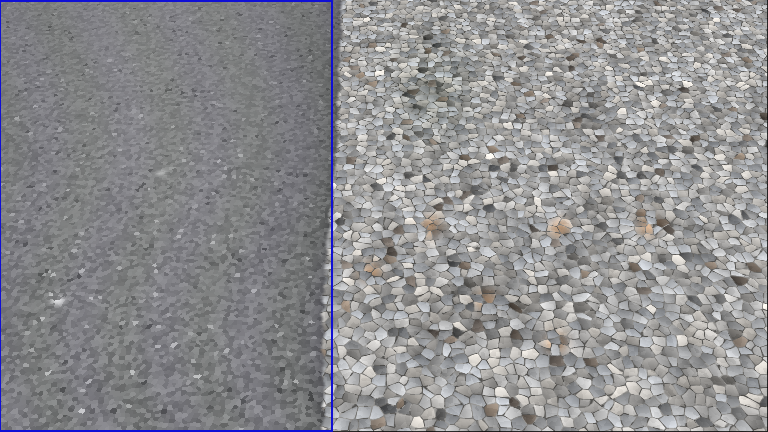
A Shadertoy shader for this texture:

```glsl
// Smooth asphalt in a thin blue frame beside coarse gravel, seen in shallow perspective.
#define SEAM_X 0.4323
#define LINE_WIDTH 0.0047
#define TILT 0.40
#define STONE_DENSITY 34.0
#define GRAIN_DENSITY 82.0
#define FRAME_BLUE vec3(0.06, 0.06, 0.84)
#define ASPHALT_TONE vec3(0.483, 0.486, 0.497)
#define GAP_TONE vec3(0.43, 0.425, 0.415)
#define RUST_TINT vec3(1.04, 0.87, 0.72)

vec3 hash3(vec2 p) {
    vec3 q = fract(vec3(p.xyx) * vec3(0.1031, 0.1030, 0.0973));
    q += dot(q, q.yxz + 33.33);
    return fract((q.xxy + q.yzz) * q.zyx);
}

// Cellular noise: returns the gap to the next cell, offset and id of the nearest
float cells(vec2 p, out vec2 offset, out vec2 id) {
    vec2 base = floor(p);
    float nearest = 9.0, second = 9.0;
    for (int j = -1; j <= 1; j++)
    for (int i = -1; i <= 1; i++) {
        vec2 cell = base + vec2(i, j);
        vec3 h = hash3(cell);
        vec2 d = p - cell - 0.1 - 0.8 * h.xy;
        float angle = 3.14 * h.z;
        vec2 axis = vec2(cos(angle), sin(angle));
        float dist = length(vec2(dot(d, axis), 1.25 * dot(d, vec2(-axis.y, axis.x))));
        dist += 0.16 * (h.z - 0.5);
        if (dist < nearest) {
            second = nearest;
            nearest = dist;
            offset = d;
            id = cell;
        } else second = min(second, dist);
    }
    return second - nearest;
}

// Layered sines for broad mottling, about -1 to 1
float mottle(vec2 p) {
    float sum = 0.0, amp = 0.5;
    for (int i = 0; i < 4; i++) {
        sum += amp * sin(p.x + 1.7 * sin(p.y * 0.8)) * cos(p.y + 1.3 * sin(p.x * 0.7));
        p = mat2(1.5, 1.1, -1.1, 1.5) * p + 2.3;
        amp *= 0.6;
    }
    return sum;
}

// Soft elliptical spot
float spot(vec2 uv, vec2 center, vec2 radius) {
    vec2 d = (uv - center) / radius;
    return exp(-dot(d, d));
}

vec3 gravel(vec2 ground, vec2 uv, float depth) {
    vec2 offset, id;
    float gap = cells(ground * STONE_DENSITY, offset, id);
    vec3 h = hash3(id + 71.0);
    float pixel = STONE_DENSITY * depth / iResolution.y;

    // Stone tone, faceted shade and faint mineral tint
    float tone = mix(0.52, 0.81, h.x);
    tone -= 0.22 * smoothstep(0.86, 0.94, h.y);
    tone += 0.10 * smoothstep(0.88, 0.96, h.z);
    tone += 0.13 * dot(offset, normalize(h.yz - 0.5 + 0.01));
    vec3 stone = tone * (1.0 + 0.05 * (h.z - 0.5) * vec3(1.0, 0.1, -1.2));

    // Scattered iron-stained stones
    vec2 stains[6] = vec2[](vec2(0.634, 0.305), vec2(0.724, 0.205), vec2(0.729, 0.472),
                            vec2(0.560, 0.476), vec2(0.482, 0.370), vec2(0.844, 0.478));
    float rust = 0.5 * step(0.975, h.y);
    for (int i = 0; i < 6; i++)
        rust += spot(uv, stains[i], vec2(0.014, 0.024)) * step(0.25, h.z);
    stone *= mix(vec3(1.0), RUST_TINT, min(rust, 1.0));

    // Small chips fill the spaces between stones
    vec2 chipOffset, chipId;
    cells(ground * STONE_DENSITY * 2.3 + 9.0, chipOffset, chipId);
    float chip = hash3(chipId + 5.0).x;
    vec3 filler = GAP_TONE + 0.26 * (chip - 0.35);
    vec3 col = mix(filler, stone, smoothstep(0.01, 0.09 + pixel, gap));
    col += 0.07 * (chip - 0.5);

    // Uneven light across the bed
    col *= 1.0 + 0.05 * mottle(uv * vec2(17.0, 12.0));
    col -= 0.07 * spot(uv, vec2(0.565, 0.79), vec2(0.055, 0.12)) * vec3(1.0, 0.85, 1.0);
    col -= 0.05 * spot(uv, vec2(0.60, 0.28), vec2(0.13, 0.12));
    return col + 0.02 * uv.y;
}

vec3 asphalt(vec2 ground, vec2 uv) {
    vec2 offset, id;
    cells(ground * GRAIN_DENSITY, offset, id);
    vec3 h = hash3(id + 17.0);
    float near = 1.0 - uv.y;
    vec3 col = ASPHALT_TONE + (h.x - 0.5) * mix(0.08, 0.17, near);
    col += smoothstep(0.965, 0.99, h.y) * mix(0.07, 0.23, near);
    col -= 0.10 * smoothstep(0.95, 0.98, h.z);

    // Worn lighter lane, dark edge and faint violet streaks
    col += 0.035 * spot(uv, vec2(0.20, 0.72), vec2(0.13, 0.40)) * vec3(1.0, 0.98, 0.92);
    col -= 0.040 * smoothstep(0.32, 0.43, uv.x);
    col += 0.012 * mottle(uv * vec2(24.0, 9.0));
    col += 0.012 * sin(uv.x * 58.0 + 2.0 * sin(uv.y * 7.0)) * vec3(0.4, 0.1, 1.0);
    col += 0.35 * spot(uv, vec2(0.074, 0.305), vec2(0.011, 0.012)) * step(0.4, h.z);
    col += 0.20 * spot(uv, vec2(0.210, 0.600), vec2(0.007, 0.006));
    return col;
}

void mainImage(out vec4 fragColor, in vec2 fragCoord) {
    vec2 uv = fragCoord / iResolution.xy;
    float aspect = iResolution.x / iResolution.y;
    float pixel = 1.0 / iResolution.y;
    float depth = 1.0 / (1.0 - TILT * uv.y);
    vec2 ground = vec2((uv.x - 0.5) * aspect * depth, 2.9 * depth) + 20.0;

    // Ragged paving edge leans left toward the viewer
    float edge = mix(0.420, 0.445, smoothstep(0.15, 1.0, uv.y));
    edge += 0.005 * mottle(vec2(3.0, uv.y * 55.0));
    float side = (uv.x - edge) * aspect;
    vec3 paving = asphalt(ground, uv) - 0.10 * exp(-abs(side) * 55.0);
    vec3 col = mix(paving, gravel(ground, uv, depth), smoothstep(-0.006, 0.006, side));

    // Dark rims at the right and lower borders
    vec2 rim = vec2((1.0 - uv.x) * aspect, uv.y);
    col *= mix(0.2, 1.0, smoothstep(0.001, 0.001 + pixel, min(rim.x, rim.y)));

    // Blue rectangle outline around the asphalt
    vec2 halfSize = vec2(SEAM_X * aspect, 1.0 - LINE_WIDTH) * 0.5;
    vec2 center = vec2(halfSize.x, 0.5);
    vec2 box = abs(vec2(uv.x * aspect, uv.y) - center) - halfSize;
    float outline = abs(length(max(box, 0.0)) + min(max(box.x, box.y), 0.0));
    float ink = 1.0 - smoothstep(-0.5 * pixel, 0.5 * pixel, outline - 0.5 * LINE_WIDTH);
    col = mix(col, FRAME_BLUE, ink);
    fragColor = vec4(clamp(col, 0.0, 1.0), 1.0);
}
```
